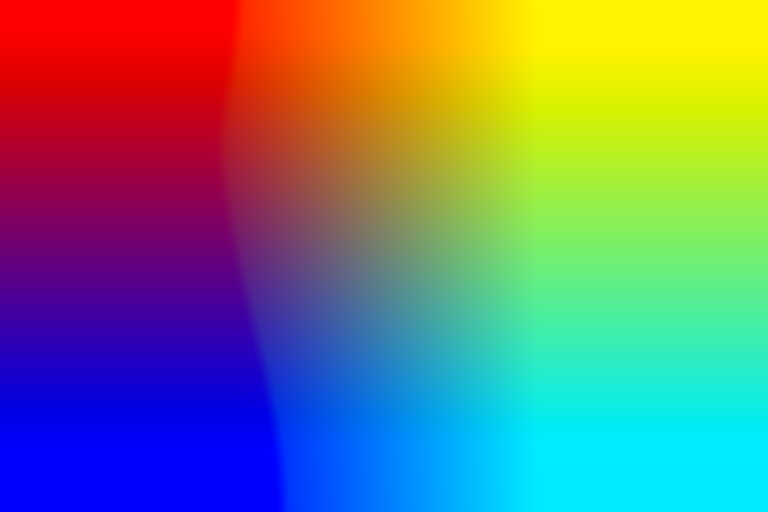
Reproduce this background procedurally as a WebGL 2 fragment shader.

```glsl
#version 300 es
precision highp float;
// A four-corner colour field: red, yellow, blue and cyan.
// Red and blue are clamped vertical ramps, green is a horizontal ramp
// that begins at a softly curved edge left of the centre.
uniform vec2 u_resolution;
out vec4 fragColor;

// Clamped linear ramp from 0 at a to 1 at b.
float ramp(float a, float b, float x) {
    return clamp((x - a) / (b - a), 0.0, 1.0);
}

// Horizontal position of the curved edge at height y.
float edgeAt(float y) {
    float lowerBend = 1.0 - smoothstep(0.0, 0.74, y);
    float upperBend = smoothstep(0.7, 1.0, y);
    return 0.284 + 0.08 * lowerBend + 0.022 * upperBend;
}

void main() {
    vec2 uv = gl_FragCoord.xy / u_resolution;
    float side = ramp(0.3, 0.7, uv.x);

    // Vertical ramps, whose ends shift slightly from left to right
    float red = ramp(mix(0.199, 0.17, side), mix(0.941, 0.902, side), uv.y);
    float blue = ramp(mix(0.844, 0.785, side), mix(0.121, 0.14, side), uv.y);

    // Horizontal ramp, cut off by the curved edge
    float edge = edgeAt(uv.y);
    float start = 0.04 + 0.09 * uv.y;
    float peak = mix(0.92, 0.955, uv.y);
    float green = mix(start, peak, ramp(0.3, 0.7, uv.x));
    green *= smoothstep(edge - 0.006, edge + 0.016, uv.x);

    fragColor = vec4(red, green, blue, 1.0);
}
```
